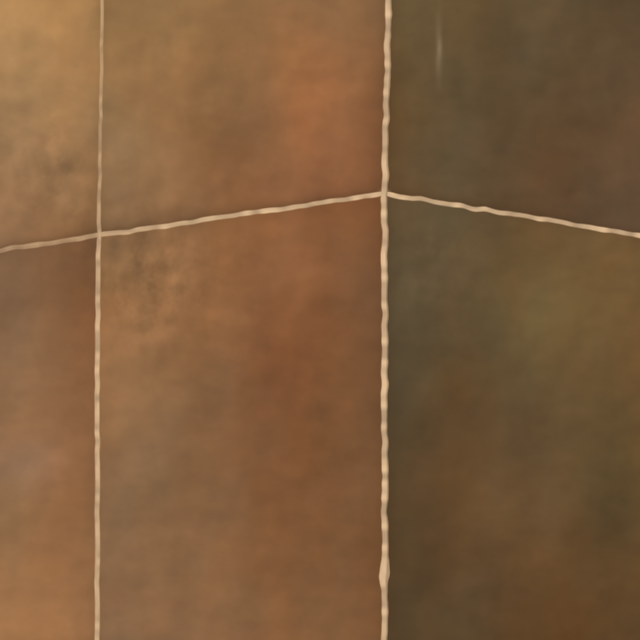
A three.js fragment shader for this texture:

```glsl
// Glazed brown wall tiles meeting at an inside corner, with pale grout joints
#define CORNER_X 0.601
#define JOINT_X 0.152
#define APEX_Y 0.698
#define SLOPE_LEFT 0.148
#define SLOPE_RIGHT 0.167
#define GROUT vec3(0.83, 0.70, 0.55)
#define SHADOW vec3(0.27, 0.18, 0.11)
#define MOTTLE 0.20
#define RELIEF 0.75
#define SOFT 0.0018

varying vec2 vUv;

float hash(vec2 p) {
  p = fract(p * vec2(0.1031, 0.1137));
  p += dot(p, p.yx + 33.33);
  return fract((p.x + p.y) * p.x * 17.3);
}

float noise(vec2 p) {
  vec2 i = floor(p), f = fract(p);
  f = f * f * (3.0 - 2.0 * f);
  return mix(mix(hash(i), hash(i + vec2(1, 0)), f.x),
             mix(hash(i + vec2(0, 1)), hash(i + vec2(1, 1)), f.x), f.y);
}

float fbm(vec2 p) {
  float sum = 0.0, amp = 0.5;
  for (int i = 0; i < 5; i++) {
    sum += amp * noise(p);
    p = mat2(1.6, 1.2, -1.2, 1.6) * p + 7.3;
    amp *= 0.5;
  }
  return sum;
}

// Soft elliptical spot
float spot(vec2 p, vec2 centre, vec2 size) {
  vec2 d = (p - centre) / size;
  return exp(-dot(d, d));
}

// Colour blended between the four corners of a tile
vec3 blend(vec2 t, vec3 bl, vec3 br, vec3 tl, vec3 tr) {
  t = smoothstep(-0.1, 1.1, t);
  return mix(mix(bl, br, t.x), mix(tl, tr, t.x), t.y);
}

float line(float d, float halfWidth) {
  return 1.0 - smoothstep(halfWidth - SOFT, halfWidth + SOFT, abs(d));
}

vec3 tileColour(vec2 p, float jointX, float cornerX, float seamY) {
  bool upper = p.y > seamY;
  float v = upper ? (p.y - seamY) / (1.0 - seamY) : p.y / seamY;
  if (p.x < jointX) {
    vec2 t = vec2(p.x / jointX, v);
    return upper
      ? blend(t, vec3(.58,.42,.29), vec3(.53,.38,.25), vec3(.70,.53,.34), vec3(.60,.46,.30))
      : blend(t, vec3(.61,.44,.29), vec3(.57,.40,.26), vec3(.50,.36,.25), vec3(.47,.33,.22));
  }
  if (p.x < cornerX) {
    vec2 t = vec2((p.x - jointX) / (cornerX - jointX), v);
    return upper
      ? blend(t, vec3(.55,.41,.28), vec3(.49,.33,.22), vec3(.56,.43,.28), vec3(.52,.37,.24))
      : blend(t, vec3(.54,.40,.28), vec3(.50,.34,.21), vec3(.57,.42,.28), vec3(.49,.32,.20));
  }
  vec2 t = vec2((p.x - cornerX) / (1.0 - cornerX), v);
  return upper
    ? blend(t, vec3(.37,.29,.19), vec3(.36,.29,.22), vec3(.41,.32,.20), vec3(.36,.28,.19))
    : blend(t, vec3(.33,.25,.16), vec3(.36,.27,.17), vec3(.36,.30,.21), vec3(.42,.33,.21));
}

void main() {
  vec2 p = vUv;

  // Joint positions with a slight hand-laid wobble
  float wobble = (noise(vec2(p.y * 55.0, 3.0)) - 0.5) * 0.003;
  float cornerX = CORNER_X + 0.005 * smoothstep(0.65, 1.0, p.y) + wobble;
  float jointX = JOINT_X + 0.007 * smoothstep(0.4, 1.0, p.y) + wobble * 0.6;
  float side = p.x - CORNER_X;
  float seamY = APEX_Y - (side < 0.0 ? -side * SLOPE_LEFT : side * SLOPE_RIGHT);
  seamY += (noise(vec2(p.x * 50.0, 9.0)) - 0.5) * 0.003;
  vec3 col = tileColour(p, jointX, cornerX, seamY);

  // Broad stains, vertical streaks and fine grain
  float stain = fbm(p * vec2(6.0, 5.0) + 2.0) - 0.48;
  float streak = noise(vec2(p.x * 22.0, p.y * 2.5)) - 0.5;
  float grain = fbm(p * vec2(24.0, 42.0)) - 0.48;
  col *= 1.0 + MOTTLE * (1.4 * stain + 0.3 * streak + 0.55 * grain);
  float hue = fbm(p * vec2(7.0, 4.0) + 19.0) - 0.48;
  col += hue * vec3(0.07, -0.01, -0.05);

  // Local warm, olive and cool patches
  col += vec3(.04, .00, -.01) * spot(p, vec2(.49, .84), vec2(.07, .16));
  col += vec3(.04, .00, -.01) * spot(p, vec2(.43, .48), vec2(.08, .18));
  col += vec3(.04, .05, .03) * spot(p, vec2(.85, .50), vec2(.10, .09));
  col += vec3(.04, .02, .01) * spot(p, vec2(.80, .19), vec2(.12, .15));
  col -= vec3(.06, .03, .02) * spot(p, vec2(.96, .24), vec2(.06, .12));
  col += vec3(.01, .02, .04) * spot(p, vec2(.05, .28), vec2(.07, .04));

  // Raking light over the uneven glaze
  float rough = 0.16 + 0.8 * spot(p, vec2(.24, .57), vec2(.08, .09))
              + 0.5 * spot(p, vec2(.08, .73), vec2(.07, .08))
              + 0.3 * spot(p, vec2(.67, .58), vec2(.05, .07));
  vec2 q = p * vec2(20.0, 17.0);
  float slope = fbm(q + vec2(-0.12, 0.12)) - fbm(q + vec2(0.12, -0.12));
  col *= 1.0 + RELIEF * rough * slope;
  float scratch = spot(p, vec2(.686, .925), vec2(.005, .045));
  col += 0.16 * scratch * noise(p * vec2(90.0, 40.0));

  // Darkened tile edges beside the joints
  float dCorner = p.x - cornerX, dJoint = p.x - jointX, dSeam = p.y - seamY;
  float edge = 0.35 * exp(-abs(dCorner) / 0.014)
             + 0.12 * exp(-abs(dJoint) / 0.008)
             + 0.32 * exp(-abs(dSeam - 0.005) / 0.008);
  col = mix(col, SHADOW, clamp(edge, 0.0, 0.6));

  // Grout, thin and worn on the left, chipped near the foot of the corner
  float wear = noise(p * vec2(70.0, 90.0));
  float chip = 0.003 * spot(p, vec2(.603, .105), vec2(.05, .018));
  float seam = line(dSeam, 0.0032 + 0.0012 * wear) * mix(0.5, 0.92, smoothstep(0.0, 0.35, p.x));
  float joint = line(dJoint, mix(0.0038, 0.0026, smoothstep(0.55, 0.75, p.y)));
  joint *= mix(0.85, 0.55, smoothstep(0.55, 0.75, p.y));
  float corner = line(dCorner, 0.0042 + 0.0014 * wear + chip);
  float knot = spot(p, vec2(cornerX, APEX_Y), vec2(.007, .006));
  float grout = max(max(seam, joint), max(corner * 0.95, knot * 0.9));
  vec3 groutCol = GROUT * (0.86 + 0.26 * wear);
  groutCol *= 1.0 - 0.22 * smoothstep(0.001, 0.005, dCorner) * corner;
  gl_FragColor = vec4(mix(col, groutCol, grout), 1.0);
}
```
